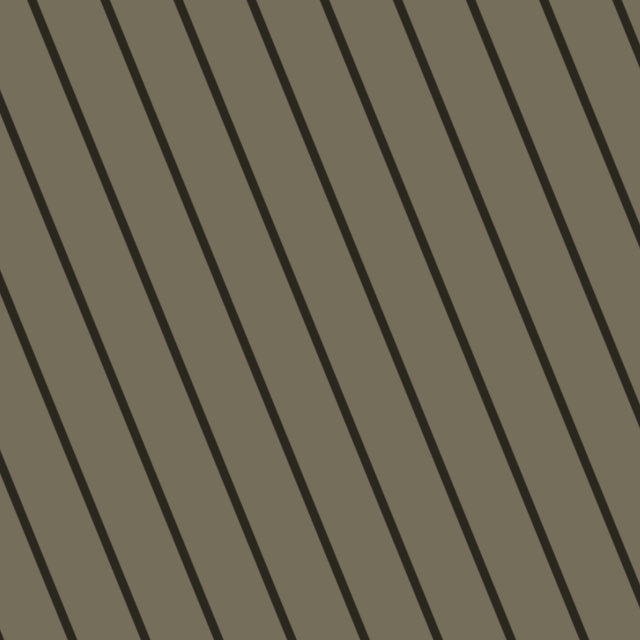
This pattern is drawn by a Shadertoy shader. Its source:

```glsl
// Thin dark diagonal pinstripes, evenly spaced on a flat olive-grey ground.

const vec3 GROUND_COLOR = vec3(0.459, 0.431, 0.353);
const vec3 STRIPE_COLOR = vec3(0.163, 0.151, 0.121);

const float TILT = radians(22.11);    // lean of the stripes from vertical
const float SPACING = 0.10586;        // distance between stripe centres
const float STRIPE_WIDTH = 0.0138;
const float PHASE = -0.0008;          // shift of the stripe through the origin

// Distance across the stripes, measured along their normal
float acrossStripes(vec2 p, float tilt) {
    return dot(p, vec2(cos(tilt), sin(tilt)));
}

// Signed distance to the nearest of a row of repeated bands
float repeatedBand(float x, float spacing, float width) {
    float offset = (fract(x / spacing + 0.5) - 0.5) * spacing;
    return abs(offset) - 0.5 * width;
}

// Coverage of a shape from its signed distance
float coverage(float dist, float softness) {
    return 1.0 - smoothstep(-softness, softness, dist);
}

void mainImage(out vec4 fragColor, in vec2 fragCoord) {
    vec2 uv = fragCoord / iResolution.y;
    float softness = 1.1 / iResolution.y;

    // Stripes
    float across = acrossStripes(uv, TILT) - PHASE;
    float stripe = coverage(repeatedBand(across, SPACING, STRIPE_WIDTH), softness);

    fragColor = vec4(mix(GROUND_COLOR, STRIPE_COLOR, stripe), 1.0);
}
```
